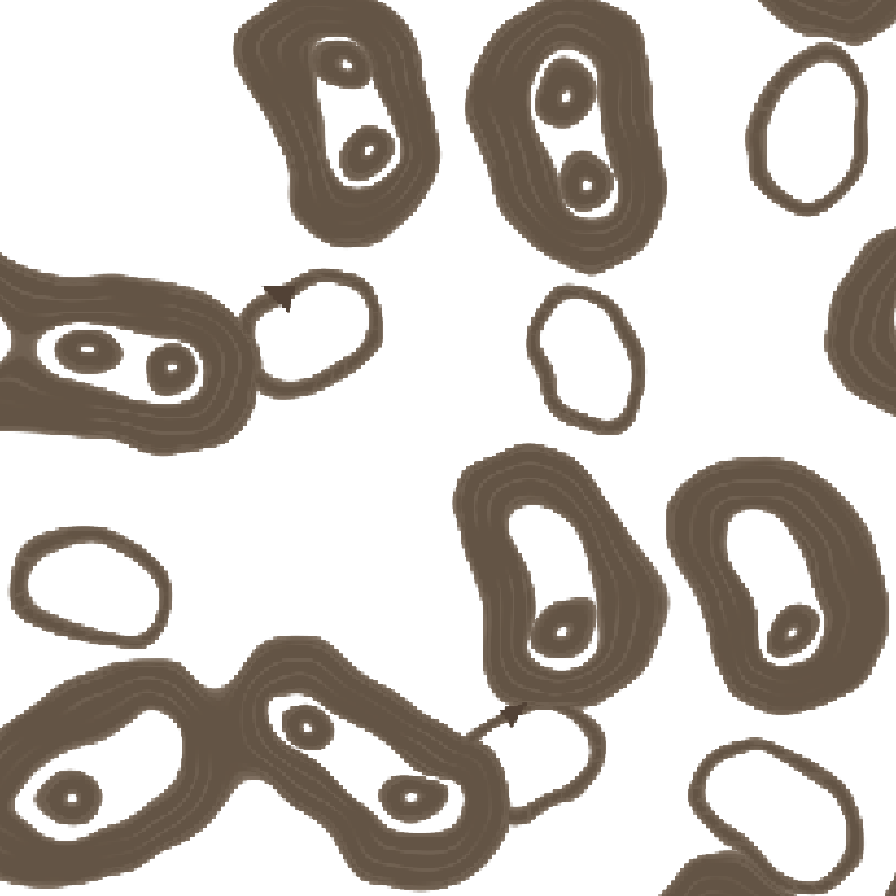
This pattern is drawn by a three.js fragment shader. Its source:

```glsl
// Contour-map islands: thick banded blobs with ringed summits, thin closed loops
// and a few dark flecks. Capsules scattered on a jittered grid are joined by a
// smooth minimum, bent by gradient noise and inked by distance to their outline.
varying vec2 vUv;

const vec3 PAPER = vec3(1.0);
const vec3 INK_DARK = vec3(0.39, 0.33, 0.27);
const vec3 INK_MID = vec3(0.44, 0.38, 0.32);
const vec3 INK_LIGHT = vec3(0.50, 0.44, 0.38);
const vec3 FLECK = vec3(0.32, 0.26, 0.21);
const float CELLS = 4.0;      // grid cells across the canvas
const float STAIRS = 205.0;   // steps of the jagged outlines
const float SOFT = 0.0009;    // half width of edge smoothing

struct Shapes { float island; float loop; float summit; float fleck; };

vec2 hash2(vec2 p) {
  vec2 q = vec2(dot(p, vec2(127.1, 311.7)), dot(p, vec2(269.5, 183.3)));
  return fract(sin(q) * 43758.545);
}

float gradientAt(vec2 corner, vec2 offset) {
  return dot(hash2(corner) * 2.0 - 1.0, offset);
}

float gradientNoise(vec2 p) {
  vec2 i = floor(p), f = fract(p);
  vec2 u = f * f * f * (f * (f * 6.0 - 15.0) + 10.0);
  vec2 e = vec2(1.0, 0.0);
  float low = mix(gradientAt(i, f), gradientAt(i + e.xy, f - e.xy), u.x);
  float high = mix(gradientAt(i + e.yx, f - e.yx), gradientAt(i + e.xx, f - e.xx), u.x);
  return mix(low, high, u.y);
}

vec2 warp(vec2 p, float scale, float amount) {
  return p + amount * vec2(gradientNoise(p * scale + 3.7), gradientNoise(p * scale + 19.2));
}

// Rounds positions to a grid, with a short ramp between steps
vec2 stairs(vec2 p, float steps) {
  vec2 q = p * steps;
  return (floor(q) + smoothstep(0.3, 0.7, fract(q))) / steps;
}

float smoothMin(float a, float b, float k) {
  float h = max(k - abs(a - b), 0.0) / k;
  return min(a, b) - h * h * k * 0.25;
}

float capsule(vec2 p, vec2 halfAxis, float radius) {
  float t = clamp(dot(p, halfAxis) / dot(halfAxis, halfAxis), -1.0, 1.0);
  return length(p - halfAxis * t) - radius;
}

float triangle(vec2 p, float inradius) {
  return max(abs(p.x) * 0.866 + p.y * 0.5, -p.y) - inradius;
}

// Distances to the nearest parts, gathered from the surrounding cells
Shapes scatter(vec2 p) {
  Shapes s = Shapes(1.0, 1.0, 1.0, 1.0);
  vec2 home = floor(p * CELLS);
  for (int y = -1; y <= 1; y++) {
    for (int x = -1; x <= 1; x++) {
      vec2 cell = home + vec2(float(x), float(y));
      vec2 place = hash2(cell + 11.3), size = hash2(cell + 47.9);
      vec2 q = p - (cell + 0.5 + (place - 0.5) * 0.3) / CELLS;
      float angle = 6.2832 * size.x;
      vec2 dir = vec2(cos(angle), sin(angle));
      float kind = floor(mod(cell.x * 2.0 + cell.y + 0.5, 5.0));
      if (kind == 0.0 || kind == 2.0) {
        vec2 axis = dir * mix(0.045, 0.075, place.y);
        float radius = mix(0.092, 0.112, size.y);
        s.island = smoothMin(s.island, capsule(q, axis, radius), 0.05);
        s.summit = min(s.summit, length(q - axis * 0.9));
        if (place.x > 0.5) s.summit = min(s.summit, length(q + axis * 0.9));
      } else if (kind == 1.0 || kind == 4.0) {
        float radius = mix(0.046, 0.064, size.y);
        s.loop = min(s.loop, capsule(q, dir * 0.026, radius));
        vec2 side = vec2(-dir.y, dir.x) * radius;
        if (kind == 4.0 && mod(cell.y, 2.0) < 0.5)
          s.fleck = min(s.fleck, triangle(side - q, 0.011));
      }
    }
  }
  return s;
}

// Ink shade from depth below the edge, plus faint contour lines
vec3 inkColor(float depth, float height, float patches) {
  float line = abs(fract(height / 0.0165) - 0.5) * 0.0165;
  float contour = 1.0 - smoothstep(0.0008, 0.0024, line);
  contour *= smoothstep(-0.25, 0.15, patches);
  vec3 color = mix(INK_MID, INK_DARK, smoothstep(0.0045, 0.0065, depth));
  color = mix(color, INK_MID, contour);
  return mix(INK_LIGHT, color, smoothstep(0.0015, 0.003, depth));
}

void main() {
  vec2 uv = stairs(vUv, STAIRS);
  vec2 p = warp(warp(uv, 5.0, 0.055), 17.0, 0.012);
  Shapes s = scatter(p);

  // Positive inside ink: island band, summit ring and thin loop
  float bandWidth = 0.062 + 0.022 * gradientNoise(uv * 9.0 + 5.1);
  float band = min(-s.island, s.island + bandWidth);
  float summit = min(0.032 - s.summit, s.summit - 0.005);
  float loop = min(0.0092 - abs(s.loop), s.island + 0.009);
  float depth = max(max(band, summit), loop);

  float height = summit > band ? s.summit : -s.island;
  vec3 ink = inkColor(depth, height, gradientNoise(uv * 14.0));
  vec3 color = mix(PAPER, ink, smoothstep(-SOFT, SOFT, depth));
  color = mix(color, FLECK, smoothstep(SOFT, -SOFT, s.fleck));
  gl_FragColor = vec4(color, 1.0);
}
```
